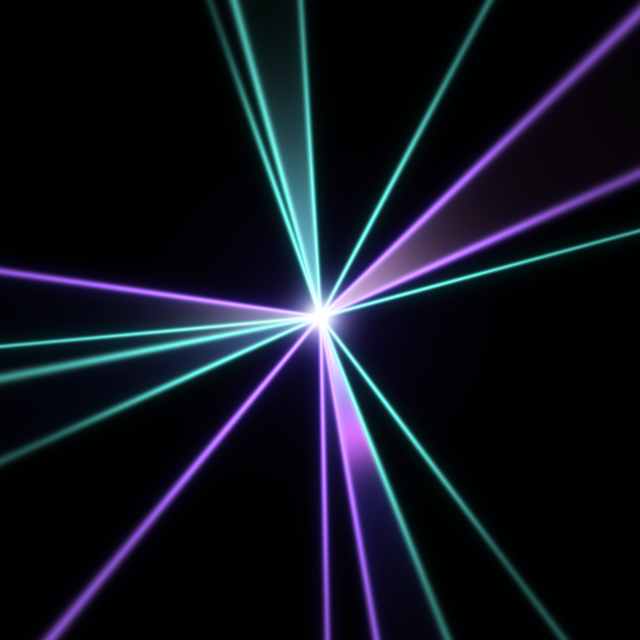
Reproduce this background procedurally as a Shadertoy shader.

```glsl
// A burst of teal and violet light beams from a white-hot core on black.
// Each beam is a distance-based line with a halo; soft angular wedges fill
// some of the gaps, and all of the light is combined by screen blending.

// x: angle in degrees, y: half width at half a canvas out, z: outer brightness
const vec3 TEAL_BEAMS[10] = vec3[10](
    vec3(109.3, 0.0065, 0.22), vec3(105.3, 0.0075, 0.62),
    vec3( 93.6, 0.0055, 0.50), vec3( 61.9, 0.0060, 0.42),
    vec3( 15.1, 0.0032, 0.62), vec3(185.3, 0.0032, 0.75),
    vec3(190.9, 0.0080, 0.55), vec3(204.3, 0.0070, 0.30),
    vec3(291.5, 0.0070, 0.42), vec3(307.0, 0.0060, 0.30));

const vec3 VIOLET_BEAMS[6] = vec3[6](
    vec3( 43.6, 0.0090, 0.55), vec3( 24.2, 0.0090, 0.48),
    vec3(171.9, 0.0060, 0.65), vec3(230.0, 0.0085, 0.58),
    vec3(271.2, 0.0055, 0.60), vec3(279.8, 0.0065, 0.62));

vec3 screenBlend(vec3 base, vec3 light) {
    return 1.0 - (1.0 - base) * (1.0 - clamp(light, 0.0, 1.0));
}

vec2 direction(float degrees) {
    return vec2(cos(radians(degrees)), sin(radians(degrees)));
}

float cross2(vec2 a, vec2 b) {
    return a.x * b.y - a.y * b.x;
}

// A widening line of light that whitens toward the core
vec3 beam(vec2 p, vec3 shape, vec3 tint, vec3 haloTint) {
    vec2 dir = direction(shape.x);
    float along = dot(p, dir);
    float dist = abs(cross2(dir, p));
    float width = mix(0.0032, shape.y, along * 2.0);
    float strength = smoothstep(0.0, 0.015, along)
                   * mix(1.0, shape.z, smoothstep(0.14, 0.52, along));
    vec3 coreTint = mix(tint, vec3(1.0), 0.6 * exp(-along / 0.09));
    float line = exp(-pow(dist / max(width, 0.002), 2.0));
    return strength * (coreTint * line + haloTint * exp(-dist / 0.010));
}

// Coverage of the wedge between two angles, with soft sides
float wedge(vec2 p, float fromDeg, float toDeg) {
    float inner = smoothstep(-0.003, 0.006, cross2(direction(fromDeg), p));
    float outer = smoothstep(-0.003, 0.006, cross2(p, direction(toDeg)));
    return inner * outer;
}

float falloff(float r, float reach) {
    return exp(-r * r / (reach * reach));
}

void mainImage(out vec4 fragColor, in vec2 fragCoord) {
    vec2 p = (fragCoord - vec2(0.501, 0.505) * iResolution.xy) / iResolution.y;
    float r = length(p);

    // Indigo haze around the core
    vec3 color = vec3(0.12, 0.07, 0.36) * exp(-r / 0.085);

    // Upper wedge: blue-teal fading to dark green
    vec3 fan = vec3(0.40, 0.66, 0.76) * falloff(r, 0.26)
             + vec3(0.01, 0.06, 0.05) * falloff(r, 0.55);
    color = screenBlend(color, fan * wedge(p, 93.6, 106.0));

    // Right wedge: warm mauve fading to dark maroon
    fan = vec3(0.76, 0.63, 0.74) * falloff(r, 0.17)
        + vec3(0.08, 0.04, 0.09) * falloff(r, 0.52);
    color = screenBlend(color, fan * wedge(p, 24.2, 43.6));

    // Left wedges: pale near the core, navy farther out
    fan = vec3(0.62, 0.55, 0.66) * falloff(r, 0.17);
    color = screenBlend(color, fan * wedge(p, 171.9, 190.9));
    fan = vec3(0.28, 0.30, 0.48) * falloff(r, 0.17);
    color = screenBlend(color, fan * wedge(p, 190.9, 204.3));
    fan = vec3(0.02, 0.03, 0.10) * falloff(r, 0.48);
    color = screenBlend(color, fan * wedge(p, 171.9, 204.3));

    // Lower wedges: white, then magenta, then blue-violet
    fan = vec3(0.95, 0.93, 0.98) * falloff(r, 0.15)
        + vec3(0.52, 0.16, 0.46) * falloff(r - 0.195, 0.05)
        + vec3(0.15, 0.11, 0.46) * falloff(r, 0.34);
    color = screenBlend(color, fan * wedge(p, 279.8, 291.5));
    fan = vec3(0.26, 0.22, 0.50) * falloff(r, 0.15);
    color = screenBlend(color, fan * wedge(p, 271.2, 279.8));

    // Beams
    for (int i = 0; i < 10; i++) {
        color = screenBlend(color, beam(p, TEAL_BEAMS[i],
            vec3(0.40, 0.84, 0.80), vec3(0.01, 0.22, 0.20)));
    }
    for (int i = 0; i < 6; i++) {
        color = screenBlend(color, beam(p, VIOLET_BEAMS[i],
            vec3(0.72, 0.45, 0.90), vec3(0.16, 0.08, 0.48)));
    }

    // White-hot core and its lilac bloom
    color = screenBlend(color, vec3(1.0) * 1.3 * falloff(r, 0.019));
    color = screenBlend(color, vec3(0.62, 0.55, 0.85) * falloff(r, 0.042));

    fragColor = vec4(color, 1.0);
}
```
